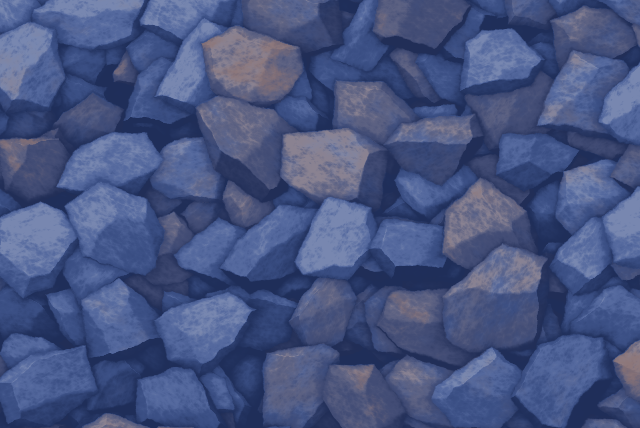
Reproduce this texture procedurally as a WebGL 2 fragment shader.

```glsl
#version 300 es
precision highp float;
// A bed of angular crushed stones in hazy blue light, heaped in layers.

uniform vec2 u_resolution;
out vec4 fragColor;

const float TAU = 6.28319;
const int LAYERS = 4;
const int SIDES = 7;
const int CROWNS = 3;

struct Stone { float edge; vec3 normal; };
struct Surface { float tone; float warmth; vec2 grainUv; };

vec3 hash3(vec2 p) {
    vec3 q = fract(p.xyx * vec3(0.1031, 0.1030, 0.0973));
    q += dot(q, q.yxz + 33.33);
    return fract((q.xxy + q.yzz) * q.zyx);
}

mat2 rotation(float angle) {
    float c = cos(angle), s = sin(angle);
    return mat2(c, s, -s, c);
}

// Layered, mutually bent sines, roughly -1 to 1.
float layeredSines(vec2 p) {
    float sum = 0.0, amplitude = 0.5;
    for (int i = 0; i < 6; i++) {
        sum += amplitude * sin(p.x + 1.7 * sin(p.y));
        p = rotation(1.1) * p * 1.9 + 2.3;
        amplitude *= 0.62;
    }
    return sum;
}

// Distance to the nearest scattered point.
float cellular(vec2 p) {
    vec2 cell = floor(p);
    float nearest = 2.0;
    for (int y = -1; y <= 1; y++)
    for (int x = -1; x <= 1; x++) {
        vec2 id = cell + vec2(x, y);
        nearest = min(nearest, distance(p, id + hash3(id).xy));
    }
    return nearest;
}

// Lowers the solid to a plane, with a slightly worn ridge between facets.
void cutFacet(inout float height, inout vec3 normal, float plane, vec2 slope, float wear) {
    float cut = smoothstep(-wear, wear, height - plane);
    normal = mix(normal, normalize(vec3(slope, 1.0)), cut);
    height = min(height, plane);
}

// Convex stone: tilted crown planes bounded by random side planes.
Stone carveStone(vec2 p, vec2 seed, float radius) {
    Stone stone = Stone(1.0, vec3(0, 0, 1));
    float height = radius;
    for (int i = 0; i < CROWNS; i++) {
        vec3 rnd = hash3(seed + float(i) * 5.3 + 91.0);
        vec2 tilt = (rnd.xy - 0.5) * 1.1;
        float plane = radius * mix(0.38, 0.6, rnd.z) - dot(p, tilt);
        cutFacet(height, stone.normal, plane, tilt, radius * 0.05);
    }
    for (int i = 0; i < SIDES; i++) {
        vec3 rnd = hash3(seed + float(i) * 7.1 + 13.0);
        float angle = (float(i) + 0.85 * rnd.x) * TAU / float(SIDES);
        vec2 outward = vec2(cos(angle), sin(angle));
        float gap = radius * mix(0.72, 1.1, rnd.y) - dot(p, outward);
        float steepness = mix(0.9, 3.2, rnd.z);
        cutFacet(height, stone.normal, gap * steepness, outward * steepness, radius * 0.06);
        stone.edge = min(stone.edge, gap);
    }
    return stone;
}

// Paints one layer of scattered stones over the surface below.
void addLayer(inout Surface surface, vec2 p, float size, float presence, float depth, float seed, float blur) {
    vec3 light = normalize(vec3(-0.3, 0.6, 0.75));
    vec2 cell = floor(p / size);
    for (int y = 1; y >= -1; y--)
    for (int x = -1; x <= 1; x++) {
        vec2 id = cell + vec2(x, y) + seed;
        vec3 place = hash3(id), look = hash3(id + 47.0);
        if (place.z > presence) continue;
        vec2 center = (id - seed + 0.5 + (place.xy - 0.5) * 0.55) * size;
        mat2 turn = rotation((look.x - 0.5) * 1.8);
        vec2 local = turn * (p - center) * vec2(0.83, 1.12);
        Stone stone = carveStone(local, id, size * mix(0.46, 0.66, look.y));

        float contact = 0.6 * exp(min(stone.edge, 0.0) / 0.014);
        surface.tone *= 1.0 - contact;

        vec3 normal = normalize(vec3(stone.normal.xy * turn, stone.normal.z));
        float diffuse = max(dot(normal, light), 0.0);
        float tone = (0.17 + 0.58 * diffuse + (look.z - 0.5) * 0.34) * depth;
        tone *= mix(0.72, 1.0, smoothstep(0.0, 0.014, stone.edge));
        float cover = smoothstep(-blur, blur, stone.edge);
        surface.tone = mix(surface.tone, tone, cover);
        surface.warmth = mix(surface.warmth, hash3(id + 71.0).x, cover);
        if (cover > 0.5) surface.grainUv = local + look.xy * 9.0;
    }
}

vec3 toneRamp(float t, vec3 shade, vec3 low, vec3 middle, vec3 high) {
    vec3 color = mix(shade, low, smoothstep(0.05, 0.36, t));
    color = mix(color, middle, smoothstep(0.34, 0.58, t));
    return mix(color, high, smoothstep(0.56, 0.84, t));
}

void main() {
    vec2 p = gl_FragCoord.xy / u_resolution.y;
    vec2 rough = p + 0.004 * vec2(layeredSines(p * 38.0), layeredSines(p.yx * 38.0 + 7.0));
    Surface surface = Surface(0.12, 0.2, p);
    for (int i = 0; i < LAYERS; i++) {
        float level = float(i) / float(LAYERS - 1);
        addLayer(surface, rough, mix(0.135, 0.18, level), mix(0.95, 0.68, level),
                 mix(0.68, 1.03, level), 20.0 + 37.0 * float(i), 1.1 / u_resolution.y);
    }

    // Mineral stains, broken faces and fine grit.
    float stain = layeredSines(surface.grainUv * 32.0);
    float chips = layeredSines(surface.grainUv * vec2(85.0, 120.0) + 4.0);
    float grit = cellular(surface.grainUv * 105.0) - 0.45;
    float tone = surface.tone * (1.0 + 0.10 * stain + 0.13 * chips + 0.22 * grit);
    tone *= mix(0.88, 1.04, smoothstep(0.0, 0.9, p.y + 0.25 * p.x));

    vec3 blue = toneRamp(tone, vec3(0.12, 0.18, 0.35), vec3(0.23, 0.31, 0.52),
                         vec3(0.33, 0.41, 0.62), vec3(0.47, 0.53, 0.69));
    vec3 gray = toneRamp(tone, vec3(0.13, 0.18, 0.34), vec3(0.26, 0.30, 0.46),
                         vec3(0.36, 0.38, 0.51), vec3(0.54, 0.51, 0.57));
    float warmth = surface.warmth + 0.13 * stain;
    vec3 color = mix(blue, gray, smoothstep(0.48, 0.84, warmth));
    float rust = smoothstep(0.88, 1.1, warmth) * smoothstep(0.3, 0.6, tone);
    fragColor = vec4(mix(color, vec3(0.56, 0.45, 0.44), 0.7 * rust), 1.0);
}
```
